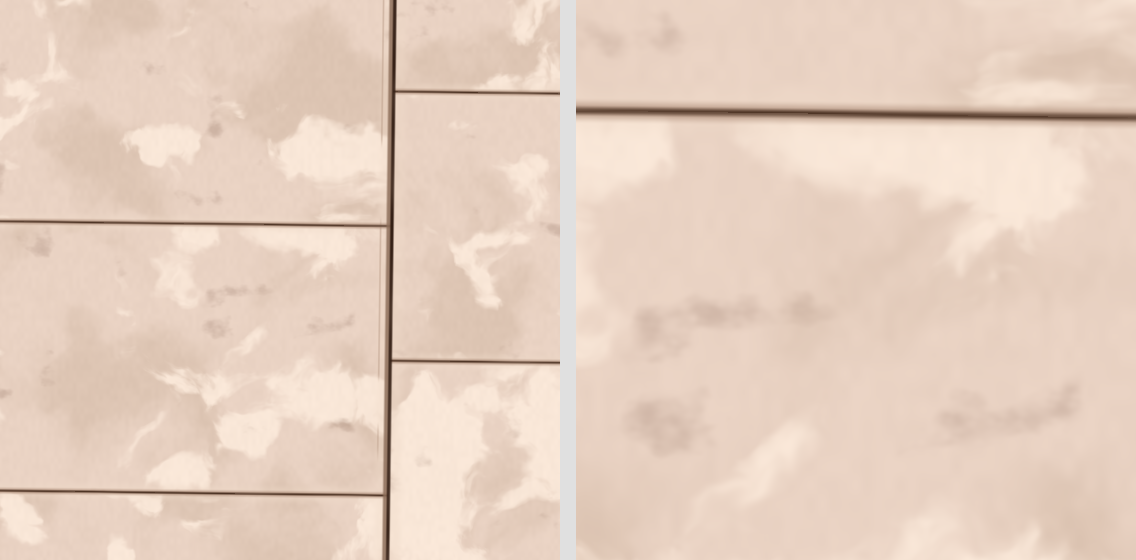
Left, the full canvas; right, a detail of the centre.
Reproduce this texture procedurally as a WebGL 1 fragment shader.

```glsl
precision highp float;
uniform vec2 u_resolution;

float hash(vec2 p) {
    vec3 q = fract(p.xyx * vec3(0.1031, 0.1030, 0.0973));
    q += dot(q, q.yzx + 33.33);
    return fract((q.x + q.y) * q.z);
}

float noise(vec2 p) {
    vec2 cell = floor(p), f = fract(p);
    f = f * f * (3.0 - 2.0 * f);
    return mix(mix(hash(cell), hash(cell + vec2(1.0, 0.0)), f.x),
               mix(hash(cell + vec2(0.0, 1.0)), hash(cell + 1.0), f.x), f.y);
}

float fbm(vec2 p) {
    float sum = 0.0, gain = 0.5;
    for (int i = 0; i < 5; i++) {
        sum += gain * noise(p);
        p = mat2(1.6, 1.2, -1.2, 1.6) * p + 7.3;
        gain *= 0.48;
    }
    return sum;
}

// Soft line profile: 1 at the centre, fading out beyond the half width
float line(float d, float halfWidth, float blur) {
    return 1.0 - smoothstep(halfWidth - blur, halfWidth + blur, abs(d));
}

void main() {
    vec2 uv = gl_FragCoord.xy / u_resolution;

    // Slightly tilted running bond: the right column is shifted half a slab
    float across = uv.x - (0.691 + 0.013 * uv.y);
    float column = step(0.0, across);
    float course = (uv.y + 0.0125 * uv.x - 0.605) / 0.481 - 0.5 * column;
    float row = floor(course);
    float bed = (fract(course + 0.5) - 0.5) * 0.481;
    float shade = hash(vec2(column + 3.0, row + 11.0));

    // Stone ground with broad, dull mottling
    vec2 slab = uv + vec2(column * 3.7, row * 5.3);
    vec2 warp = vec2(fbm(slab * 7.0 + 2.0), fbm(slab * 7.0 + 19.0)) - 0.5;
    float mottle = fbm(slab * 6.0 + warp + 31.0);
    vec3 stone = mix(vec3(0.865, 0.77, 0.70), vec3(0.915, 0.825, 0.765),
                     smoothstep(0.28, 0.53, mottle));

    // Pale blotches, sparse above and crowded towards the bottom
    float crowding = smoothstep(0.68, 0.15, uv.y);
    float blotch = fbm(slab * vec2(9.0, 11.0) + warp * 1.6 + 5.0);
    float level = mix(0.62, 0.505, crowding) + 0.03 * (shade - 0.5);
    float pale = smoothstep(level - 0.045, level + 0.075, blotch);
    stone = mix(stone, vec3(0.98, 0.91, 0.85), pale * 0.95);

    // Faint smudges and fine grain
    float smudge = smoothstep(0.67, 0.82, fbm(slab * vec2(13.0, 17.0) + 61.0));
    stone -= smudge * vec3(0.10, 0.11, 0.11);
    stone += 0.016 * (noise(uv * vec2(150.0, 90.0)) - 0.5);

    // Lighter slab rims and a worn hairline beside the upright joint
    float rim = max(line(bed, 0.013, 0.007), line(across, 0.022, 0.008));
    stone = mix(stone, vec3(0.94, 0.86, 0.79), 0.35 * rim);
    float wear = smoothstep(0.35, 0.65, noise(vec2(4.0, uv.y * 14.0)));
    float hairline = line(across + 0.019, 0.0015, 0.0015);
    stone = mix(stone, vec3(0.70, 0.58, 0.50), hairline * wear * 0.45);

    // Thin bed joints, with uneven darkness along their length
    float fade = 0.68 + 0.32 * noise(vec2(uv.x * 13.0, row + 8.0 * column));
    float haze = line(bed, 0.0045, 0.0035);
    float core = line(bed, 0.0018, 0.0018);
    vec3 color = mix(stone, vec3(0.66, 0.53, 0.45), haze * 0.65);
    color = mix(color, vec3(0.29, 0.19, 0.13), core * fade);

    // Upright joint: brown lit side on the left, dark gap on the right
    float side = line(across + 0.0035, 0.0050, 0.0025);
    float gap = line(across - 0.0012, 0.0030, 0.0022);
    float depth = 0.82 + 0.18 * noise(vec2(9.0, uv.y * 18.0));
    color = mix(color, vec3(0.55, 0.43, 0.35), side * 0.85);
    color = mix(color, vec3(0.20, 0.12, 0.08), gap * depth);

    gl_FragColor = vec4(color, 1.0);
}
```
